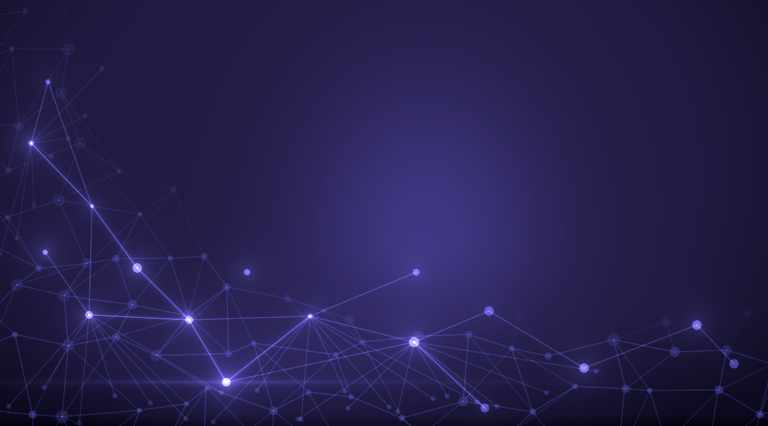
Give the GLSL for this background, as a WebGL 1 fragment shader.

```glsl
precision highp float;
uniform vec2 u_resolution;

#define CELL 0.115
#define HAIRLINE 0.0004
#define MESH_GAIN 0.20
#define FAN_GAIN 0.17
#define SPINE_GAIN 0.42
#define NIGHT vec3(0.120, 0.102, 0.245)
#define VIOLET vec3(0.112, 0.098, 0.232)
#define LINE_COLOR vec3(0.40, 0.36, 0.82)
#define NODE_COLOR vec3(0.30, 0.27, 0.65)
#define HOT_COLOR vec3(0.62, 0.59, 0.96)

float pixel;

float hash(vec2 p) {
  p = fract(p * vec2(0.1031, 0.1173));
  p += dot(p, p.yx + 33.33);
  return fract((p.x + p.y) * p.x * 43.7);
}

float segment(vec2 p, vec2 a, vec2 b) {
  vec2 ab = b - a;
  return length(p - a - ab * clamp(dot(p - a, ab) / dot(ab, ab), 0.0, 1.0));
}

float disc(float d, float r) {
  return 1.0 - smoothstep(r - 0.5 * pixel, r + 0.5 * pixel, d);
}

float hair(vec2 p, vec2 a, vec2 b) {
  return 1.0 - smoothstep(HAIRLINE, HAIRLINE + pixel, segment(p, a, b));
}

// Bright strand with a soft sheath
float strand(vec2 p, vec2 a, vec2 b) {
  return hair(p, a, b) + 0.32 * exp(-segment(p, a, b) * 130.0);
}

// The mesh climbs the left side and stays low elsewhere
float coverage(vec2 p) {
  float top = 0.24 + 0.8 * exp(-p.x * p.x / 0.18);
  return (1.0 - smoothstep(top - 0.04, top + 0.05, p.y)) * mix(1.0, 0.4, smoothstep(0.15, 0.7, p.y));
}

vec2 nodeAt(vec2 id) {
  return (id + 0.12 + 0.76 * vec2(hash(id + 3.7), hash(id + 41.3))) * CELL;
}

float meshLink(vec2 p, vec2 a, vec2 b) {
  return hair(p, a, b) * min(coverage(a), coverage(b));
}

// Jittered mesh: x is the links, y the nodes
vec2 mesh(vec2 p) {
  vec2 home = floor(p / CELL), sum = vec2(0.0);
  for (int j = -1; j <= 1; j++) {
    for (int i = -1; i <= 1; i++) {
      vec2 id = home + vec2(float(i), float(j));
      vec2 node = nodeAt(id);
      float pick = hash(id + 17.9), d = length(p - node);
      float radius = mix(0.006, 0.015, pick * pick);
      float ring = disc(abs(d - 0.012), 0.001) * step(0.45, node.y);
      float bead = disc(d, radius) * mix(0.95, 0.6, pick);
      sum.y += coverage(node) * (pick > 0.8 ? max(ring, bead * 0.7) : bead);
      vec2 side = vec2(pick > 0.5 ? 1.0 : -1.0, 1.0);
      sum.x += meshLink(p, node, nodeAt(id + vec2(1.0, 0.0)))
             + meshLink(p, node, nodeAt(id + vec2(0.0, 1.0))) * step(0.4, pick)
             + meshLink(p, node, nodeAt(id + side)) * 0.7;
    }
  }
  return sum;
}

// Hairlines spreading from a hub to a row of uneven ends
float fan(vec2 p, vec2 hub, vec2 first, vec2 last) {
  float sum = 0.0;
  for (int i = 0; i < 7; i++) {
    float t = float(i) / 6.0;
    vec2 end = mix(first, last, t) + vec2(0.0, 0.09 * hash(hub * 50.0 + float(i)));
    sum += hair(p, hub, end) + 1.2 * disc(length(p - end), 0.006);
  }
  return sum;
}

// Glowing hub with a pale core
vec3 star(vec2 p, vec2 c, float r, float heat) {
  float d = length(p - c);
  vec3 halo = LINE_COLOR * (0.30 * exp(-d * 28.0) + 0.30 * exp(-d * 90.0)) * heat;
  return halo + mix(NODE_COLOR, HOT_COLOR, heat) * disc(d, r) * 0.6;
}

vec3 backdrop(vec2 p) {
  vec2 q = (p - vec2(1.0, 0.45)) / vec2(0.29, p.y > 0.45 ? 0.36 : 0.22);
  vec3 c = NIGHT + VIOLET * (exp(-dot(q, q)) + 0.16 * exp(-0.2 * dot(q, q)));
  vec2 edge = (p - vec2(0.88, 0.62)) / vec2(1.0, 0.8);
  float shade = 0.36 * smoothstep(0.45, 1.25, dot(edge, edge));
  shade += 0.30 * (1.0 - smoothstep(-0.02, 0.28, p.y)) + 0.25 * (1.0 - smoothstep(0.0, 0.03, p.y));
  return c * (1.0 - shade * vec3(1.0, 1.0, 0.85));
}

void main() {
  vec2 p = gl_FragCoord.xy / u_resolution.y;
  pixel = 1.0 / u_resolution.y;
  vec3 color = backdrop(p);

  // Main hubs, from the left slope to the right shore
  vec2 crown = vec2(0.113, 0.808), brow = vec2(0.073, 0.664), bend = vec2(0.216, 0.516);
  vec2 slope = vec2(0.322, 0.371), knee = vec2(0.444, 0.249), base = vec2(0.531, 0.103);
  vec2 peak = vec2(0.728, 0.258), heart = vec2(0.972, 0.197), foot = vec2(1.138, 0.042);
  vec2 ridge = vec2(1.148, 0.270), cove = vec2(1.371, 0.136), shore = vec2(1.636, 0.237);
  vec2 west = vec2(0.209, 0.261), watch = vec2(0.106, 0.408), spark = vec2(0.580, 0.361);
  vec2 tip = vec2(0.977, 0.361), end = vec2(1.723, 0.146);

  // Haze and long flat flares
  vec2 haze = (p - vec2(0.62, 0.14)) / vec2(0.40, 0.12);
  color += LINE_COLOR * 0.13 * exp(-dot(haze, haze));
  vec2 flare = abs(p - base);
  color += LINE_COLOR * 0.34 * exp(-flare.y * 150.0 - flare.x * 3.2);

  // Fine mesh and fans
  vec2 net = mesh(p);
  float fans = fan(p, peak, vec2(0.50, 0.0), vec2(1.12, 0.02)) + fan(p, heart, vec2(0.70, 0.0), vec2(1.4, 0.05))
             + fan(p, west, vec2(0.02, 0.0), vec2(0.52, 0.02)) + 0.6 * fan(p, brow, vec2(0.0, 0.36), vec2(0.24, 0.78));
  color += LINE_COLOR * (MESH_GAIN * net.x + FAN_GAIN * fans);
  color = mix(color, NODE_COLOR, min(net.y, 1.0) * 0.7);

  // Bright spine and its side branches
  float spine = strand(p, brow, bend) + strand(p, bend, slope) + strand(p, slope, knee) + strand(p, knee, base)
              + strand(p, west, knee) + strand(p, base, peak) + strand(p, heart, foot);
  float branch = hair(p, crown, brow) + hair(p, crown, bend) + hair(p, bend, west) + hair(p, watch, west)
               + hair(p, knee, peak) + hair(p, peak, heart) + hair(p, peak, tip) + hair(p, base, heart)
               + hair(p, heart, ridge) + hair(p, ridge, cove) + hair(p, cove, shore) + hair(p, shore, end);
  color += LINE_COLOR * SPINE_GAIN * (spine + 0.65 * branch);

  color += star(p, brow, 0.006, 0.8) + star(p, slope, 0.011, 0.8) + star(p, knee, 0.009, 0.8);
  color += star(p, base, 0.010, 1.3) + star(p, heart, 0.012, 0.8) + star(p, west, 0.009, 0.8);
  color += star(p, cove, 0.011, 0.6) + star(p, shore, 0.011, 0.5) + star(p, watch, 0.006, 0.7);
  color += star(p, spark, 0.007, 0.5) + star(p, tip, 0.008, 0.3) + star(p, ridge, 0.011, 0.15);
  color += star(p, peak, 0.006, 0.4) + star(p, bend, 0.005, 0.3) + star(p, crown, 0.006, 0.2);
  color += star(p, foot, 0.010, 0.15) + star(p, end, 0.011, 0.1);
  gl_FragColor = vec4(min(color, 1.0), 1.0);
}
```
